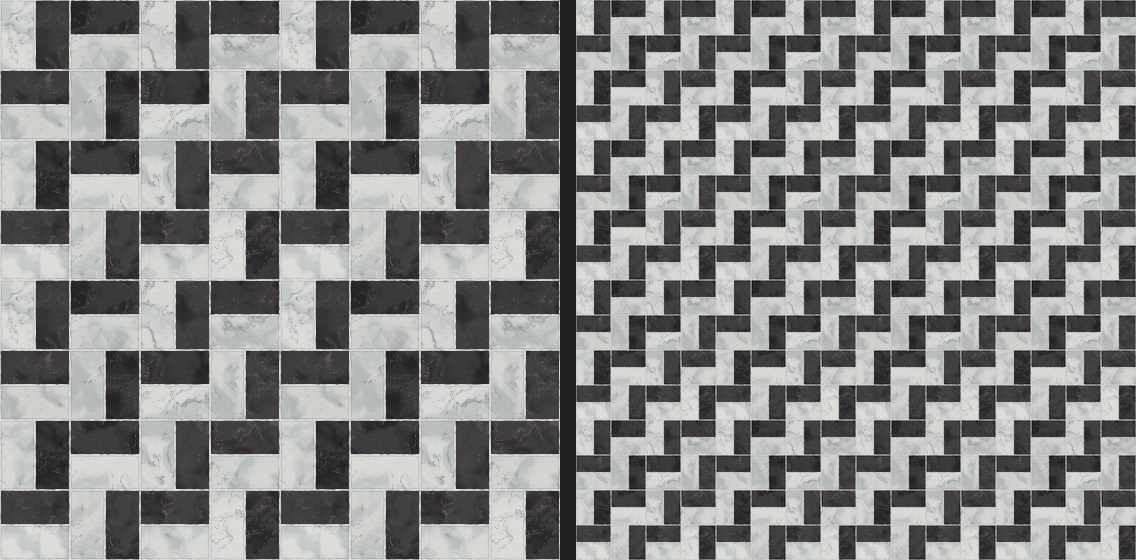
Left, the tile; right, the same tile 2 across and 2 down.
Give the GLSL for this pattern, as a WebGL 2 fragment shader.

```glsl
#version 300 es
precision highp float;
// Basket-weave floor: an 8 x 8 grid of square cells, each split into one pale
// and one dark marble slab, turned a quarter in alternate cells. Warped fbm
// gives clouds and veins; slab seeds wrap every 4 cells, so the floor tiles.

uniform vec2 u_resolution;
out vec4 fragColor;

const float CELLS = 8.0;           // cells across and down
const float SEED_PERIOD = 4.0;     // cells before the marble repeats
const float GROUT_HALF = 0.011;    // half joint width, in cells
const float EDGE_WOBBLE = 0.008;   // roughness of slab edges, in cells
const float BEVEL = 0.022;         // width of the worn rim, in cells
const float CLOUD_SCALE = 3.2;
const float VEIN_SCALE = 2.6;
const float GRAIN_SCALE = 48.0;
const float TONE_SPREAD = 0.025;   // brightness change from slab to slab

const vec3 GROUT = vec3(0.87, 0.87, 0.86);
const vec3 PALE_LOW = vec3(0.72, 0.74, 0.735);
const vec3 PALE_HIGH = vec3(0.84, 0.845, 0.83);
const vec3 PALE_VEIN = vec3(0.50, 0.52, 0.535);
const vec3 DARK_LOW = vec3(0.155, 0.145, 0.157);
const vec3 DARK_HIGH = vec3(0.25, 0.24, 0.248);
const vec3 DARK_VEIN = vec3(0.47, 0.44, 0.42);

float hash(vec2 p) {
    vec3 q = fract(vec3(p.xyx) * 0.1031);
    q += dot(q, q.yzx + 33.33);
    return fract((q.x + q.y) * q.z);
}

float noise(vec2 p) {
    vec2 i = floor(p), f = fract(p);
    f = f * f * (3.0 - 2.0 * f);
    return mix(mix(hash(i), hash(i + vec2(1, 0)), f.x),
               mix(hash(i + vec2(0, 1)), hash(i + vec2(1, 1)), f.x), f.y);
}

float fbm(vec2 p) {
    float sum = 0.0, amp = 0.516;
    for (int i = 0; i < 5; i++) {
        sum += amp * noise(p);
        p = mat2(1.6, 1.2, -1.2, 1.6) * p + 7.3;
        amp *= 0.5;
    }
    return sum;
}

// Thin line along the middle level of a noise field.
float ridge(float value, float width) {
    return 1.0 - smoothstep(0.0, width, abs(value - 0.5));
}

vec3 marble(vec2 p, vec2 seed, bool dark) {
    vec2 s = p + seed;
    vec2 warp = vec2(fbm(s * 2.3 + 11.0), fbm(s * 2.3 + 47.0)) - 0.5;
    float cloud = smoothstep(0.25, 0.62, fbm(s * CLOUD_SCALE + warp * 2.0));
    float field = fbm(s * VEIN_SCALE + warp * 3.0 + 83.0);
    float patches = smoothstep(0.45, 0.68, fbm(s * 2.8 + 29.0));
    float fine = ridge(field, 0.022) * patches;
    float haze = ridge(field, 0.10) * patches;
    float branch = ridge(fbm(s * 4.5 + warp * 4.0 + 61.0), 0.016)
                 * smoothstep(0.48, 0.65, fbm(s * 3.1 + 97.0));
    float grain = noise(s * GRAIN_SCALE) - 0.5;
    float tone = (hash(seed + 5.0) - 0.5) * 2.0 * TONE_SPREAD;

    vec3 color;
    if (dark) {
        color = mix(DARK_LOW, DARK_HIGH, cloud);
        color = mix(color, DARK_VEIN, 0.14 * haze + 0.45 * max(fine, branch));
        tone *= 0.6;
    } else {
        color = mix(PALE_LOW, PALE_HIGH, cloud);
        color = mix(color, PALE_VEIN, 0.24 * haze + 0.48 * max(fine, branch));
    }
    return color + tone + grain * 0.022;
}

void main() {
    vec2 p = gl_FragCoord.xy / u_resolution * CELLS;
    float pixel = CELLS / min(u_resolution.x, u_resolution.y);
    vec2 cell = floor(p), f = fract(p);

    // Split the cell: dark slab on the right when upright, on top when flat.
    bool upright = mod(cell.x + cell.y, 2.0) > 0.5;
    float across = upright ? f.x : f.y;
    float along = upright ? f.y : f.x;
    bool dark = across > 0.5;
    across = mod(across, 0.5);

    vec2 seed = mod(cell, SEED_PERIOD) * vec2(17.0, 23.0) + (dark ? 131.0 : 3.0);
    vec3 color = marble(f, seed, dark);

    // Rough slab outline, worn rim and grout.
    float edge = min(min(across, 0.5 - across), min(along, 1.0 - along));
    edge += (noise((f + seed) * 22.0) - 0.5) * EDGE_WOBBLE;
    float rim = 1.0 - smoothstep(GROUT_HALF, GROUT_HALF + BEVEL, edge);
    color *= 1.0 - rim * (dark ? 0.08 : 0.15);
    float slab = smoothstep(GROUT_HALF - 0.6 * pixel, GROUT_HALF + 0.6 * pixel, edge);
    vec3 joint = GROUT + (noise((f + seed) * 35.0) - 0.5) * 0.08;
    fragColor = vec4(mix(joint, color, slab), 1.0);
}
```
